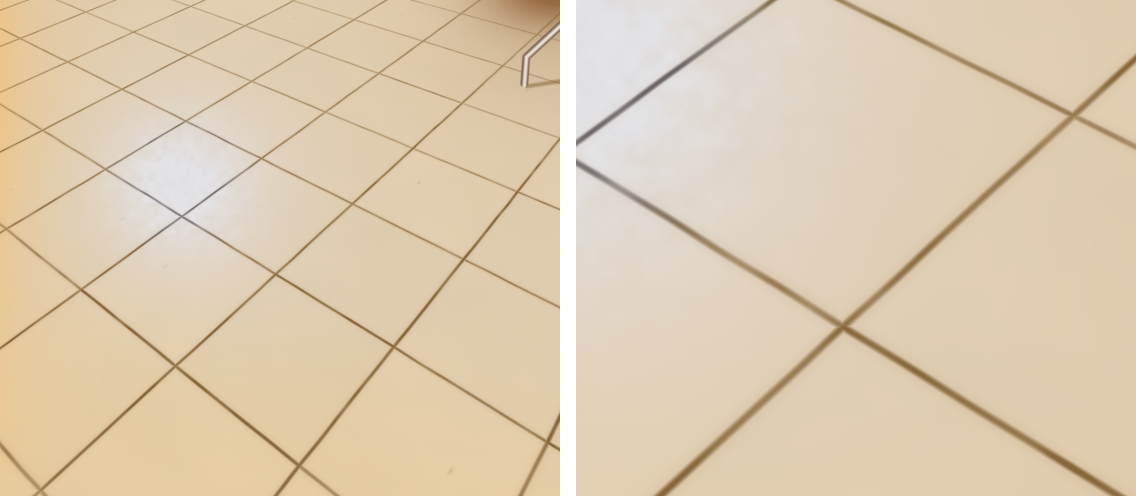
Left, the full canvas; right, a detail of the centre.
Reproduce this texture procedurally as a Shadertoy shader.

```glsl
// A glossy cream tiled floor in perspective, with brown joints, a lamp glare,
// warm light from the left and a chrome chair leg in the upper right corner.
// A plane projection is inverted to get tile coordinates; noise adds the wear.

const vec3 CREAM = vec3(0.880, 0.800, 0.682);
const vec3 SAND  = vec3(0.900, 0.802, 0.635);
const vec3 AMBER = vec3(0.950, 0.760, 0.460);
const vec3 GLARE = vec3(0.885, 0.882, 0.890);
const vec3 GROUT = vec3(0.500, 0.370, 0.190);
const vec3 GRIME = vec3(0.740, 0.620, 0.470);
const vec3 SLATE = vec3(0.360, 0.335, 0.335);
const vec3 SHADE = vec3(0.500, 0.290, 0.120);

// Columns: step along the first joint, step along the second, origin.
const mat3 FLOOR_TO_VIEW = mat3(0.1469, -0.1816, -0.115,
                                0.2482,  0.2195,  0.132,
                                0.5559,  0.4471,  1.0);

float hash(vec2 p) {
    vec3 q = fract(vec3(p.xyx) * 0.1031);
    q += dot(q, q.yzx + 33.33);
    return fract((q.x + q.y) * q.z);
}

float noise(vec2 p) {
    vec2 i = floor(p), f = fract(p);
    f = f * f * (3.0 - 2.0 * f);
    return mix(mix(hash(i), hash(i + vec2(1, 0)), f.x),
               mix(hash(i + vec2(0, 1)), hash(i + vec2(1, 1)), f.x), f.y);
}

float fbm(vec2 p) {
    float sum = 0.0, amp = 0.5;
    for (int k = 0; k < 4; k++) {
        sum += amp * noise(p);
        p = p * 2.03 + 17.1;
        amp *= 0.5;
    }
    return sum;
}

// Soft elliptical blob of light or shade, 1 at its centre.
float blob(vec2 p, vec2 centre, vec2 radius) {
    vec2 d = (p - centre) / radius;
    return exp(-dot(d, d));
}

// Distance to a segment (x) and signed side offset (y).
vec2 segment(vec2 p, vec2 a, vec2 b) {
    vec2 ab = b - a, ap = p - a;
    float t = clamp(dot(ap, ab) / dot(ab, ab), 0.0, 1.0);
    return vec2(length(ap - ab * t), (ab.x * ap.y - ab.y * ap.x) / length(ab));
}

// Joint core (x) and grimy border (y) at whole values of u; v runs along it.
vec2 joint(float u, float v, float halfWidth, float faintest, float seed) {
    float soft = max(length(vec2(dFdx(u), dFdy(u))), 0.008);
    float line = floor(u + 0.5);
    float d = abs(u - line + 0.005 * (noise(vec2(v * 5.0, line + seed)) - 0.5));
    float wear = mix(faintest, 1.0, hash(vec2(line + seed, floor(v) + 40.0)));
    wear *= 0.8 + 0.4 * noise(vec2(v * 9.0, line * 3.0 + seed));
    float core = 1.0 - smoothstep(halfWidth - soft, halfWidth + soft, d);
    return vec2(wear * core, exp(-d * d / 0.0007));
}

// A small scratch on a few of the tiles.
float fleck(vec2 tile) {
    vec2 id = floor(tile);
    vec2 centre = 0.25 + 0.5 * vec2(hash(id + 7.0), hash(id + 19.0));
    vec2 d = fract(tile) - centre;
    return step(0.85, hash(id + 3.0)) * exp(-dot(d * d, vec2(9000.0, 1800.0)));
}

void mainImage(out vec4 fragColor, in vec2 fragCoord) {
    vec2 p = fragCoord / iResolution.xy * vec2(1.129, 1.0);
    vec3 plane = inverse(FLOOR_TO_VIEW) * vec3(p, 1.0);
    vec2 tile = plane.xy / plane.z;
    vec2 id = floor(tile);

    // Tile body: slight shift per tile and cloudy mottling
    float cloud = fbm(tile * 2.0 + 50.0 * hash(id + 60.0)) - 0.47;
    vec3 col = mix(SAND, CREAM, smoothstep(0.05, 0.5, p.y + 0.25 * p.x - 0.1));
    col *= 1.0 + 0.01 * (hash(id + 90.0) - 0.5) + 0.025 * cloud;
    col = mix(col, GROUT, 0.2 * fleck(tile));

    // Warm light along the left edge, strongest in the upper half
    float warm = exp(-p.x / 0.085) * (0.3 + 0.7 * blob(p, vec2(0.0, 0.8), vec2(0.5, 0.4)));
    col = mix(col, AMBER, 0.7 * warm);

    // Lamp glare: bright core, faint halo, fine surface grain
    float core = blob(p, vec2(0.365, 0.625), vec2(0.145, 0.135));
    float halo = blob(p, vec2(0.38, 0.61), vec2(0.28, 0.29));
    float grain = fbm(p * 75.0) - 0.47;
    float gloss = clamp(core * (0.85 + 0.5 * grain) + 0.3 * halo, 0.0, 1.0);
    col = mix(col, GLARE, gloss) + 0.04 * core * grain;

    // Joints: grey inside the glare, paler with distance
    float depth = smoothstep(0.4, 1.0, p.y);
    vec2 along = joint(tile.x, tile.y, 0.0095, 0.75, 11.0) * mix(1.0, 0.85, depth);
    vec2 across = joint(tile.y, tile.x, 0.0095, 0.6, 73.0) * mix(1.0, 0.65, depth);
    vec2 seam = clamp(max(along, across), 0.0, 1.0);
    col = mix(col, GRIME, 0.22 * seam.y * (1.0 - 0.6 * core));
    col = mix(col, mix(GROUT, SLATE, smoothstep(0.15, 0.7, core)), 0.92 * seam.x);

    // Shade in the upper right corner and under the leg
    col = mix(col, GRIME, 0.4 * blob(p, vec2(1.13, 0.95), vec2(0.25, 0.18)));
    col = mix(col, SHADE, 0.8 * blob(p, vec2(1.12, 1.02), vec2(0.13, 0.07)));
    float shadow = segment(p, vec2(1.062, 0.826), vec2(1.14, 0.838)).x;
    col = mix(col, GROUT, 0.5 * (1.0 - smoothstep(0.001, 0.007, shadow)));

    // Chrome leg: a sloping tube and a short foot
    vec2 tube = segment(p, vec2(1.15, 0.967), vec2(1.061, 0.885));
    vec2 foot = segment(p, vec2(1.061, 0.885), vec2(1.057, 0.832));
    vec2 leg = tube.x < foot.x ? tube : foot;
    float shine = smoothstep(-0.006, 0.0, leg.y) - smoothstep(0.001, 0.007, leg.y);
    vec3 chrome = mix(vec3(0.52, 0.42, 0.34), vec3(0.92, 0.88, 0.84), shine);
    col = mix(col, chrome, 1.0 - smoothstep(0.006, 0.010, leg.x));

    fragColor = vec4(clamp(col, 0.0, 1.0), 1.0);
}
```
